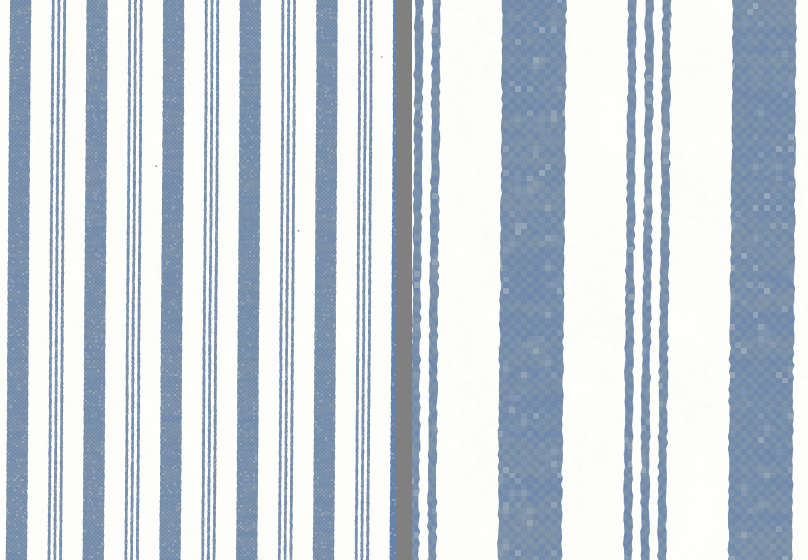
Left: the whole. Right: its middle third, enlarged.
This texture is drawn by a Shadertoy shader. Its source:

```glsl
const float PERIOD = 0.1937;       // stripe repeat, in canvas widths
const float FIRST_CENTER = 0.0423; // first wide stripe at the bottom edge
const float LEAN = 0.0094;         // sideways drift from bottom to top
const float WIDE_HALF = 0.0268;
const float THIN_HALF = 0.0035;
const float THIN_GAP = 0.0145;     // spacing inside the thin triplet
const float THREAD = 0.0050;       // weave cell size
const float EDGE_WEAR = 0.0009;
const float SPECKS = 5.0;
const float SPECK_RADIUS = 0.0022;

const vec3 CLOTH = vec3(0.992, 0.992, 0.982);
const vec3 BLUE = vec3(0.44, 0.54, 0.68);
const vec3 GREY_BLUE = vec3(0.515, 0.59, 0.66);
const vec3 FLECK = vec3(0.69, 0.73, 0.76);
const vec3 SELVEDGE = vec3(0.36, 0.50, 0.69);
const vec3 LINT = vec3(0.35, 0.34, 0.38);

float hash(vec2 p) {
    return fract(sin(dot(p, vec2(127.1, 311.7))) * 43758.5453);
}

float noise(vec2 p) {
    vec2 i = floor(p), f = fract(p);
    f = f * f * (3.0 - 2.0 * f);
    return mix(mix(hash(i), hash(i + vec2(1, 0)), f.x),
               mix(hash(i + vec2(0, 1)), hash(i + vec2(1, 1)), f.x), f.y);
}

// Signed distance to the nearest stripe, wide or thin
float stripes(float x) {
    float fromWide = abs(mod(x + 0.5 * PERIOD, PERIOD) - 0.5 * PERIOD);
    float fromTriplet = 0.5 * PERIOD - fromWide;
    float fromThin = min(fromTriplet, abs(fromTriplet - THIN_GAP));
    return min(fromWide - WIDE_HALF, fromThin - THIN_HALF);
}

// Dyed yarn: plain weave, horizontal slubs and pale flecks
vec3 dyedYarn(vec2 p) {
    vec2 cell = floor(p / THREAD);
    float over = mod(cell.x + cell.y, 2.0);
    float slub = noise(p * vec2(14.0, 130.0));
    float grain = noise(p / THREAD * 1.3);
    float tone = 0.30 * over + 0.35 * slub + 0.35 * grain;
    vec3 yarn = mix(BLUE, GREY_BLUE, smoothstep(0.15, 0.85, tone));
    yarn = mix(yarn, SELVEDGE, 0.7 * smoothstep(0.965, 0.985, p.x));
    float fleck = smoothstep(0.86, 1.0, hash(cell + 17.0));
    return mix(yarn, FLECK, 0.55 * fleck);
}

void mainImage(out vec4 fragColor, in vec2 fragCoord) {
    float pixel = 1.0 / iResolution.x;
    vec2 p = fragCoord * pixel;
    float height = fragCoord.y / iResolution.y;

    // Leaning stripes with slightly uneven, woven edges
    float drift = LEAN * height + 0.0016 * (noise(vec2(p.x * 2.0, height * 5.0)) - 0.5);
    float wear = EDGE_WEAR * (noise(p / THREAD) - 0.5) * 2.0;
    float d = stripes(p.x - FIRST_CENTER - drift) + wear;
    float ink = clamp(0.5 - d / pixel, 0.0, 1.0);

    // Undyed cloth with faint creases
    vec3 cloth = CLOTH - 0.014 * noise(p * vec2(40.0, 18.0)) * noise(p / THREAD)
                 + 0.004;
    vec3 color = mix(cloth, dyedYarn(p), ink);

    // Scattered specks of lint
    for (float i = 0.0; i < SPECKS; i++) {
        vec2 spot = vec2(hash(vec2(i, 3.1)), hash(vec2(i, 8.7)));
        spot.y *= iResolution.y * pixel;
        float radius = SPECK_RADIUS * mix(0.6, 1.2, hash(vec2(i, 5.3)));
        float speck = clamp(0.5 - (length(p - spot) - radius) / pixel, 0.0, 1.0);
        color = mix(color, LINT, 0.7 * speck);
    }
    fragColor = vec4(color, 1.0);
}
```
